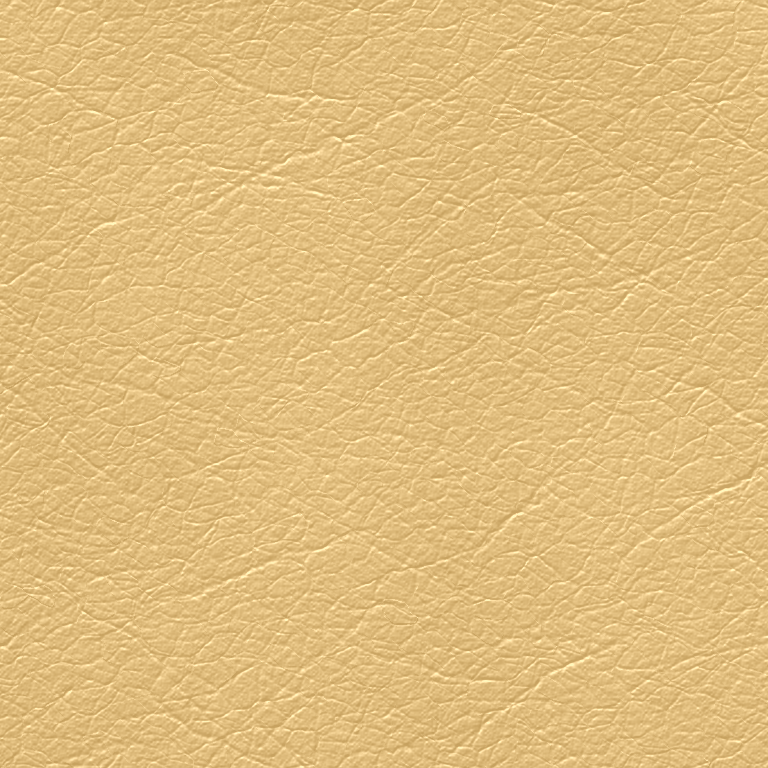
Reproduce this texture procedurally as a WebGL 1 fragment shader.

```glsl
precision highp float;
// Pale tan leather: fine creased cells, long wrinkles and pores lit from above.
uniform vec2 u_resolution;

const vec3 LEATHER_COLOR = vec3(0.881, 0.744, 0.495);
const vec3 TONE_TINT = vec3(0.92, 1.0, 1.08);  // channel response to light
const vec2 LIGHT_DIR = vec2(-0.32, 0.95);
const float LIGHT_STEP = 0.0010;     // half the distance between height samples
const float HIGHLIGHT_BOOST = 2.0;
const float MOTTLE = 0.046;
const float CELL_FREQ = 27.0;        // creased cells across the canvas
const float FINE_CELL_FREQ = 44.0;
const float CELL_DEPTH = 0.145;
const float WRINKLE_DEPTH = 0.21;
const float GRAIN_DEPTH = 0.14;
const float CREASE_WIDTH = 0.0023;

float hash(vec2 p) {
  return fract(sin(dot(p, vec2(127.1, 311.7))) * 43758.5453);
}

vec2 hash2(vec2 p) {
  return vec2(hash(p), hash(p + vec2(37.3, 17.9)));
}

float noise(vec2 p) {
  vec2 i = floor(p);
  vec2 f = fract(p);
  f = f * f * (3.0 - 2.0 * f);
  float low = mix(hash(i), hash(i + vec2(1.0, 0.0)), f.x);
  float high = mix(hash(i + vec2(0.0, 1.0)), hash(i + vec2(1.0, 1.0)), f.x);
  return mix(low, high, f.y);
}

vec2 rotate(vec2 p, float angle) {
  vec2 axis = vec2(cos(angle), sin(angle));
  return vec2(dot(axis, p), axis.x * p.y - axis.y * p.x);
}

float groove(float dist, float width) {
  return exp(-dist * dist / (width * width));
}

// Groove along the borders of stretched, irregular cells.
float cellCreases(vec2 p, float freq, float angle) {
  vec2 q = rotate(p, angle) * vec2(0.8, 1.2) * freq;
  vec2 nearest = vec2(10.0);
  vec2 second = vec2(10.0);
  for (int y = -1; y <= 1; y++) {
    for (int x = -1; x <= 1; x++) {
      vec2 cell = floor(q) + vec2(float(x), float(y));
      vec2 offset = cell + hash2(cell + freq) - q;
      float d = dot(offset, offset);
      if (d < dot(nearest, nearest)) {
        second = nearest;
        nearest = offset;
      } else if (d < dot(second, second)) {
        second = offset;
      }
    }
  }
  float gap = dot(second, second) - dot(nearest, nearest);
  float border = 0.5 * gap / max(length(second - nearest), 0.05);
  return groove(border, CREASE_WIDTH * freq);
}

// Scattered, gently bent and tapering wrinkles around one main direction.
float wrinkles(vec2 p, float freq, float angle, float spread, float width) {
  vec2 q = p * freq;
  float depth = 0.0;
  for (int y = -1; y <= 1; y++) {
    for (int x = -1; x <= 1; x++) {
      vec2 cell = floor(q) + vec2(float(x), float(y));
      vec2 seed = cell + freq * 3.1 + angle * 7.0;
      vec2 rnd = hash2(seed + 5.7);
      vec2 local = rotate(q - cell - hash2(seed), angle + spread * (rnd.x - 0.5));
      local.y -= (rnd.y - 0.5) * 0.5 * local.x * local.x;
      float taper = 1.0 - smoothstep(0.25, 0.95, abs(local.x));
      float strength = 0.3 + 0.7 * hash(seed + 11.3);
      depth = max(depth, strength * taper * groove(local.y, width * freq));
    }
  }
  return depth;
}

float height(vec2 p) {
  vec2 wobble = vec2(noise(p * 24.0), noise(p * 24.0 + 41.0)) - 0.5;
  vec2 jitter = vec2(noise(p * 90.0 + 9.0), noise(p * 90.0 + 63.0)) - 0.5;
  vec2 q = p + 0.012 * wobble + 0.004 * jitter;
  float patches = noise(p * 11.0 + 23.0);
  float cells = cellCreases(q, CELL_FREQ, 0.35) * mix(0.35, 1.1, patches)
              + cellCreases(q, FINE_CELL_FREQ, -0.4) * mix(0.8, 0.25, patches);
  float folds = wrinkles(q, 4.0, 0.45, 0.7, 0.0033)
              + wrinkles(q, 5.0, -0.5, 0.6, 0.0030)
              + 0.7 * wrinkles(q, 9.0, 0.2, 0.9, 0.0028)
              + 0.6 * wrinkles(q, 12.0, 0.85, 0.6, 0.0024)
              + 0.6 * wrinkles(q, 13.0, -0.75, 0.7, 0.0024);
  float grain = 0.8 * noise(p * 120.0) + 0.7 * noise(p * 210.0 + 71.0)
              + 0.75 * noise(p * 340.0 + 29.0);
  return GRAIN_DEPTH * grain - CELL_DEPTH * cells - WRINKLE_DEPTH * folds;
}

void main() {
  vec2 p = gl_FragCoord.xy / u_resolution;
  vec2 toLight = LIGHT_DIR * LIGHT_STEP;
  // Slopes that face the light brighten, the others fall into shade.
  float tone = clamp(height(p - toLight) - height(p + toLight), -0.13, 0.17);
  tone += HIGHLIGHT_BOOST * tone * tone - 0.005;
  // Broad unevenness of the dye.
  tone += MOTTLE * (0.6 * noise(p * 5.0) + 0.4 * noise(p * 60.0 + 13.0) - 0.5);
  gl_FragColor = vec4(LEATHER_COLOR + tone * TONE_TINT, 1.0);
}
```
